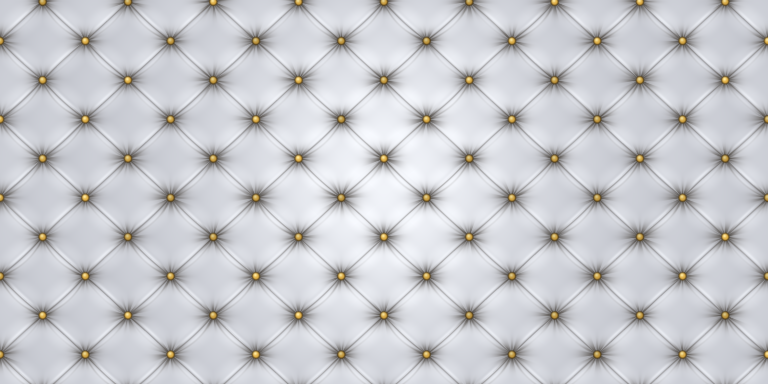
A Shadertoy shader for this pattern:

```glsl
// Tufted pale leather: diamond cushions, pleated seams and small brass buttons.

const vec2 PITCH = vec2(0.2222, 0.2042);   // button spacing, in canvas heights
const vec2 ORIGIN = vec2(0.1111, 0.9955);  // one button centre
const float BUTTON_RADIUS = 0.0108;
const float SEAM_WIDTH = 0.0021;
const float SEAM_BOW = 0.0035;
const float PLEAT_REACH = 0.036;
const vec2 GLOW_CENTRE = vec2(1.0, 0.53);
const float GLOW_RADIUS = 0.34;

const vec3 LEATHER = vec3(0.795, 0.805, 0.835);
const vec3 SHEEN = vec3(0.97, 0.98, 1.0);
const vec3 SHADE = vec3(0.58, 0.58, 0.60);
const vec3 CREASE = vec3(0.36, 0.34, 0.32);
const vec3 BRASS_DARK = vec3(0.36, 0.27, 0.11);
const vec3 BRASS = vec3(0.84, 0.65, 0.25);
const vec3 BRASS_LIGHT = vec3(0.98, 0.92, 0.66);
const float PI = 3.14159;

float hash(vec2 p) {
    return fract(sin(dot(p, vec2(127.1, 311.7))) * 43758.5453);
}

float bell(float x, float width) {
    x /= width;
    return exp(-x * x);
}

// Dark fold (x) and lit lip (y) of the seam nearest to an integer line.
vec2 seam(float across, float along, float side, float pixel) {
    float line = floor(across + 0.5);
    float seed = hash(vec2(line, floor(along)) + side * 17.0);
    float t = fract(along);
    float arch = sin(PI * t);
    float nearButton = 1.0 - arch;
    float x = side * (across - line) / length(1.0 / PITCH);
    x += SEAM_BOW * (seed - 0.3) * 2.0 * arch;

    float width = max(SEAM_WIDTH, 0.6 * pixel);
    float fold = bell(x, width) * mix(0.48, 0.85, nearButton);
    float pleat = bell(x + 0.003 + 0.010 * arch, width * 1.3);
    fold += pleat * (0.12 + 0.45 * nearButton) * (0.5 + seed);
    float lip = bell(x - 0.0065, 0.0045) + 0.6 * bell(x + 0.008, 0.006);
    return vec2(fold, lip * (0.35 + 0.65 * arch));
}

// Radial gathers around a button, continuous over the full turn.
float gathers(float angle, float seed) {
    float phase = seed * 2.0 * PI;
    float wave = sin(7.0 * angle + phase) + sin(12.0 * angle - 2.0 * phase);
    wave += 0.7 * sin(19.0 * angle + 5.0 * phase);
    return smoothstep(-1.6, 1.8, wave);
}

void mainImage(out vec4 fragColor, in vec2 fragCoord) {
    float pixel = 1.0 / iResolution.y;
    vec2 pos = fragCoord * pixel;

    // Diagonal lattice: buttons at integers, seams along integer lines.
    vec2 p = (pos - ORIGIN) / PITCH;
    vec2 grid = vec2(p.x + p.y, p.x - p.y);
    vec2 id = floor(grid + 0.5);
    vec2 near = grid - id;
    vec2 q = 0.5 * vec2(near.x + near.y, near.x - near.y) * PITCH;
    float r = length(q);
    float seed = hash(id);

    // Cushion: soft sides, brighter where they face the central glow.
    vec2 local = fract(grid) - 0.5;
    vec2 slope = vec2(local.x + local.y, local.x - local.y);
    vec2 toGlow = GLOW_CENTRE - pos;
    float glow = bell(length(toGlow * vec2(1.0, 0.85)), GLOW_RADIUS);
    float facing = dot(slope, toGlow) / (length(toGlow) + 0.15);
    float edge = 0.5 - max(abs(local.x), abs(local.y));
    float rim = smoothstep(0.02, 0.10, edge) * (1.0 - smoothstep(0.10, 0.32, edge));
    float light = 0.85 * glow + 0.28 * facing + 0.24 * rim;
    light += 0.06 * (hash(floor(grid) + 5.0) - 0.5);
    vec3 color = mix(LEATHER, SHEEN, clamp(light, -0.25, 1.0));

    // Broad shadow sinking toward each button.
    float dip = bell(length(q * vec2(0.8, 1.15)), PLEAT_REACH);
    color = mix(color, SHADE, 0.55 * dip);

    // Seams in both diagonal directions.
    vec2 folds = seam(grid.x, grid.y, 1.0, pixel) + seam(grid.y, grid.x, -1.0, pixel);
    color = mix(color, SHEEN, min(0.65 * folds.y, 0.8) * (1.0 - dip));
    color = mix(color, CREASE, min(folds.x, 0.9) * (0.65 + 0.2 * dip));

    // Gathered pleats and the dark socket.
    float streak = gathers(atan(q.y, q.x + 1e-6), seed);
    float gather = bell(length(q * vec2(0.85, 1.1)), 0.027 * (0.85 + 0.3 * seed));
    color = mix(color, CREASE, gather * mix(0.25, 1.0, streak));
    color = mix(color, CREASE * 0.8, 0.75 * bell(r, BUTTON_RADIUS * 1.35));

    // Domed brass button with a small highlight.
    float dome = r / BUTTON_RADIUS;
    vec3 metal = mix(BRASS, BRASS_DARK, smoothstep(0.45, 1.0, dome));
    float glint = bell(length(q - BUTTON_RADIUS * vec2(-0.15, 0.25)), BUTTON_RADIUS * 0.45);
    metal = mix(metal, BRASS_LIGHT, 0.85 * glint) * (0.85 + 0.2 * hash(id + 9.0));
    float mask = 1.0 - smoothstep(-pixel, pixel, r - BUTTON_RADIUS);
    color = mix(color, metal, mask);

    fragColor = vec4(clamp(color, 0.0, 1.0), 1.0);
}
```
